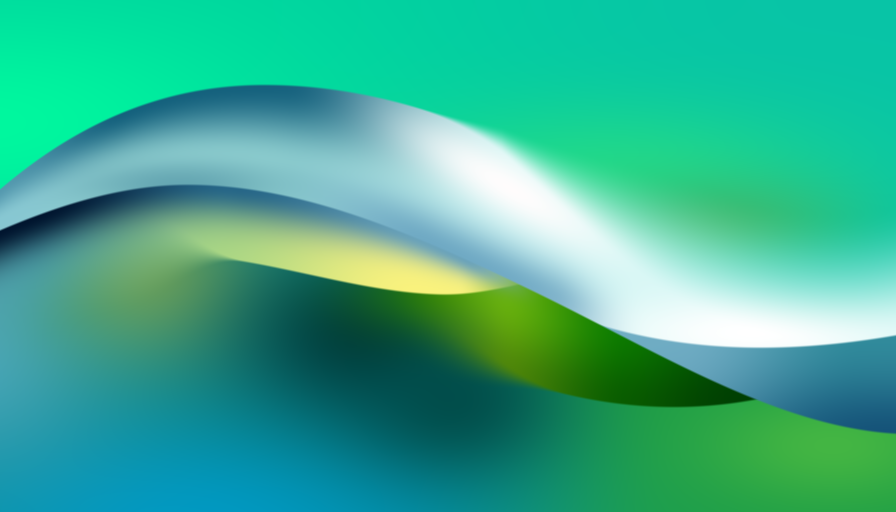
Give the GLSL for this background, as a Shadertoy shader.

```glsl
// Flowing satin waves: a pale blue ribbon folds over a yellow and green valley.
// Cubic curves give the crisp edges; gaussian glows and soft ramps paint
// the colour between them, layered from the sky down to the valley.

// Cubic curve height at x; each end is (x, y, slope).
float curve(float x, vec3 a, vec3 b) {
    float h = b.x - a.x, t = (x - a.x) / h;
    float s = t * t * (3.0 - 2.0 * t);
    return mix(a.y, b.y, s) + h * t * (1.0 - t) * (a.z * (1.0 - t) - b.z * t);
}

// Soft elliptical spot of light.
float glow(vec2 p, vec2 center, vec2 radius) {
    vec2 d = (p - center) / radius;
    return exp(-dot(d, d));
}

float cover(float d, float softness) {
    return smoothstep(-softness, softness, d);
}

float crestLine(float x) {
    vec3 top = vec3(0.295, 0.834, 0.0);
    if (x < top.x) return curve(x, vec3(0.0, 0.63, 1.5), top);
    if (x < 0.56) return curve(x, top, vec3(0.56, 0.727, -0.8));
    return curve(x, vec3(0.56, 0.727, -1.1), vec3(1.0, 0.47, 0.4));
}

float foldLine(float x) {
    vec3 top = vec3(0.21, 0.639, 0.0), middle = vec3(0.6, 0.427, -0.85);
    if (x < top.x) return curve(x, vec3(0.0, 0.55, 0.75), top);
    if (x < middle.x) return curve(x, top, middle);
    return curve(x, middle, vec3(1.0, 0.153, -0.1));
}

float veilLine(float x) {
    vec3 low = vec3(0.49, 0.425, -0.05);
    if (x < low.x) return curve(x, vec3(0.17, 0.502, 0.1), low);
    return curve(x, low, vec3(0.58, 0.445, 0.4));
}

vec3 skyColor(vec2 p) {
    vec3 c = mix(vec3(0.0, 0.83, 0.62), vec3(0.03, 0.77, 0.65), smoothstep(0.2, 0.9, p.x));
    c = mix(c, vec3(0.0, 0.97, 0.62), glow(p, vec2(-0.02, 0.76), vec2(0.32, 0.22)));
    c = mix(c, vec3(0.14, 0.86, 0.53), 0.9 * glow(p, vec2(0.68, 0.66), vec2(0.25, 0.14)));
    return mix(c, vec3(0.25, 0.72, 0.42), 0.85 * glow(p, vec2(0.81, 0.57), vec2(0.14, 0.09)));
}

vec3 ribbonColor(vec2 p, float crest, float fold) {
    float depth = clamp((crest - p.y) / (crest - fold), 0.0, 1.0);
    vec3 c = mix(vec3(0.08, 0.38, 0.49), vec3(0.58, 0.83, 0.83), smoothstep(0.0, 0.75, depth));
    c = mix(c, vec3(0.5, 0.75, 0.82), 0.6 * (1.0 - smoothstep(0.0, 0.14, p.x)));
    c = mix(c, vec3(0.3, 0.56, 0.63), 0.65 * glow(p, vec2(0.2, 0.64), vec2(0.12, 0.05)));
    // White sheen where the crest dissolves.
    c = mix(c, vec3(0.8, 0.96, 0.95), smoothstep(0.32, 0.58, p.x));
    float streak = p.y - 0.65 + 0.95 * (p.x - 0.55);
    c = mix(c, vec3(1.0, 0.99, 0.99), glow(vec2(p.x, streak), vec2(0.57, 0.0), vec2(0.12, 0.07)));
    // Blue shadow resting on the fold.
    float shade = exp(-pow((p.y - fold) / 0.07, 2.0));
    shade *= smoothstep(0.28, 0.48, p.x) * (1.0 - smoothstep(0.62, 0.73, p.x));
    c = mix(c, vec3(0.42, 0.65, 0.76), 0.95 * shade);
    return mix(c, vec3(1.0), glow(p, vec2(0.84, 0.35), vec2(0.18, 0.08)));
}

vec3 stripColor(vec2 p) {
    vec3 c = mix(vec3(0.44, 0.68, 0.77), vec3(0.2, 0.56, 0.62), smoothstep(0.76, 0.96, p.x));
    return mix(c, vec3(0.08, 0.32, 0.47), glow(p, vec2(0.99, 0.14), vec2(0.2, 0.12)));
}

vec3 groundColor(vec2 p) {
    vec3 c = mix(vec3(0.03, 0.53, 0.55), vec3(0.12, 0.62, 0.27), smoothstep(0.42, 0.75, p.x));
    c = mix(c, vec3(0.0, 0.6, 0.76), glow(p, vec2(0.22, -0.02), vec2(0.32, 0.2)));
    c = mix(c, vec3(0.28, 0.65, 0.73), glow(p, vec2(-0.03, 0.32), vec2(0.15, 0.24)));
    c = mix(c, vec3(0.42, 0.64, 0.37), glow(p, vec2(0.17, 0.46), vec2(0.13, 0.17)));
    c = mix(c, vec3(0.0, 0.23, 0.23), glow(p, vec2(0.41, 0.35), vec2(0.15, 0.17)));
    c = mix(c, vec3(0.0, 0.28, 0.27), 0.85 * glow(p, vec2(0.51, 0.21), vec2(0.12, 0.15)));
    c = mix(c, vec3(0.14, 0.47, 0.03), glow(p, vec2(0.5, 0.43), vec2(0.1, 0.08)));
    return mix(c, vec3(0.28, 0.72, 0.26), 0.9 * glow(p, vec2(0.93, 0.13), vec2(0.14, 0.11)));
}

vec3 valleyColor(vec2 p, float fold) {
    vec3 c = groundColor(p);
    // Green leaf tapering to the right.
    float hem = curve(p.x, vec3(0.48, 0.33, -0.9), vec3(0.85, 0.222, 0.35));
    vec3 leaf = mix(vec3(0.42, 0.7, 0.05), vec3(0.05, 0.49, 0.0), smoothstep(0.55, 0.7, p.x));
    leaf = mix(leaf, vec3(0.0, 0.33, 0.01), smoothstep(0.67, 0.83, p.x));
    leaf *= mix(0.75, 1.0, smoothstep(0.0, 0.15, p.y - hem));
    float leafSoft = mix(0.06, 0.003, smoothstep(0.48, 0.63, p.x));
    c = mix(c, leaf, cover(p.y - hem, leafSoft) * smoothstep(0.43, 0.58, p.x));
    // Yellow veil above it, fading to teal on the left.
    vec3 veil = mix(vec3(0.32, 0.64, 0.68), vec3(0.66, 0.84, 0.52), smoothstep(0.03, 0.25, p.x));
    veil = mix(veil, vec3(0.98, 0.95, 0.49), smoothstep(0.22, 0.47, p.x));
    float veilSoft = mix(0.11, 0.003, smoothstep(0.13, 0.27, p.x));
    float veilMask = cover(p.y - veilLine(p.x), veilSoft);
    c = mix(c, veil, veilMask * (1.0 - smoothstep(0.51, 0.61, p.x)));
    // Dark lining under the fold.
    vec3 lining = mix(vec3(0.0, 0.08, 0.18), vec3(0.15, 0.4, 0.53), smoothstep(0.04, 0.26, p.x));
    lining = mix(lining, vec3(0.42, 0.64, 0.73), smoothstep(0.26, 0.48, p.x));
    float width = mix(0.065, 0.025, smoothstep(0.3, 0.6, p.x));
    float edge = exp(-pow((fold - p.y) / width, 2.0));
    return mix(c, lining, edge * (1.0 - smoothstep(0.52, 0.61, p.x)));
}

void mainImage(out vec4 fragColor, in vec2 fragCoord) {
    vec2 p = fragCoord / iResolution.xy;
    float crest = crestLine(p.x), fold = foldLine(p.x);
    float crestSoft = mix(0.003, 0.13, smoothstep(0.47, 0.8, p.x));
    vec3 color = mix(skyColor(p), ribbonColor(p, crest, fold), cover(crest - p.y, crestSoft));
    float lip = curve(p.x, vec3(0.69, 0.355, -0.45), vec3(1.0, 0.345, 0.3));
    color = mix(color, stripColor(p), cover(lip - p.y, 0.003) * smoothstep(0.6, 0.66, p.x));
    color = mix(color, valleyColor(p, fold), cover(fold - p.y, 0.003));
    fragColor = vec4(color, 1.0);
}
```
